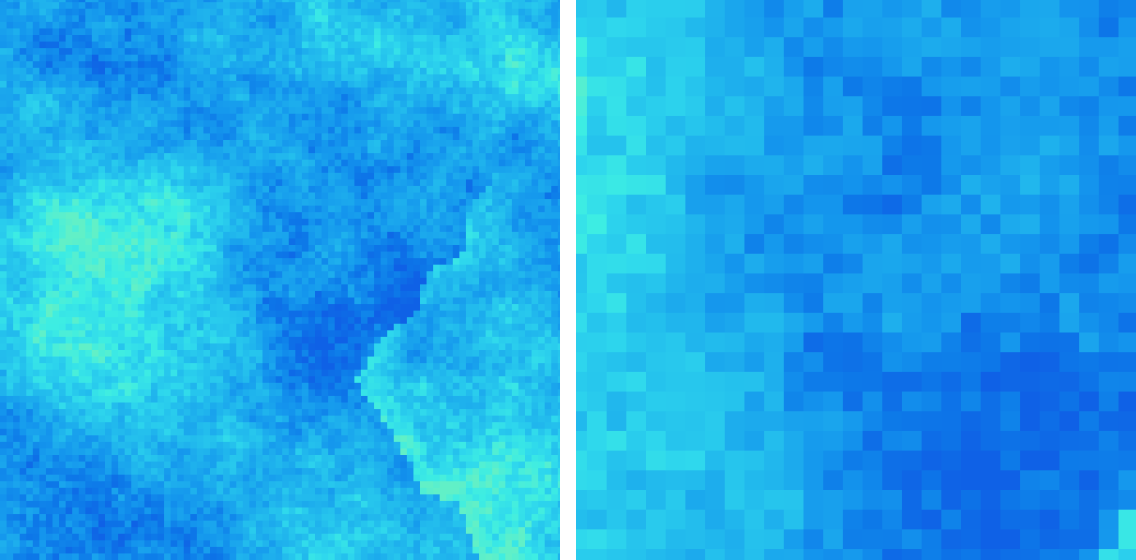
Left: the whole. Right: its middle third, enlarged.
A Shadertoy shader for this texture:

```glsl
#define CELLS 85.333      // mosaic cells along the canvas height
#define BASE_FREQ 3.2     // frequency of the broadest clouds
#define OCTAVES 5
#define GAIN 0.70         // amplitude ratio between octaves
#define CLOUD 2.5         // strength of the clouds
#define GRAIN 1.05        // strength of the per-cell jitter
#define RIDGE 1.9         // brightness beside the sharp crease
#define GLOW 1.9          // brightness of the soft patch on the left
#define SHADE 1.1         // depth of the dark streak
#define BIAS -0.1

// Integer hash, 0..1
float hash(vec2 cell, uint seed) {
    uvec2 q = uvec2(ivec2(cell));
    uint h = q.x * 1597334677u ^ q.y * 3812015801u ^ seed * 2798796415u;
    h = (h ^ (h >> 16)) * 2146121005u;
    h = (h ^ (h >> 15)) * 2221713035u;
    h ^= h >> 16;
    return float(h >> 8) / 16777216.0;
}

float valueNoise(vec2 p, uint seed) {
    vec2 i = floor(p), f = fract(p);
    f = f * f * (3.0 - 2.0 * f);
    float low = mix(hash(i, seed), hash(i + vec2(1, 0), seed), f.x);
    float high = mix(hash(i + vec2(0, 1), seed), hash(i + vec2(1, 1), seed), f.x);
    return mix(low, high, f.y) - 0.5;
}

float clouds(vec2 p) {
    const mat2 turn = mat2(0.8, 0.6, -0.6, 0.8);
    float sum = 0.0, amp = 1.0;
    p *= BASE_FREQ;
    for (int k = 0; k < OCTAVES; k++) {
        sum += amp * valueNoise(p, uint(k + 7));
        p = turn * p * 2.03 + 3.7;
        amp *= GAIN;
    }
    return sum;
}

float softSpot(vec2 p, vec2 center, vec2 radius) {
    vec2 d = (p - center) / radius;
    return exp(-dot(d, d));
}

// Chevron crease: bright falloff on its right, slight shade on its left
float crease(vec2 p) {
    float edge = 0.62 + 0.75 * abs(p.y - 0.32) + 0.07 * valueNoise(p * 11.0, 31u);
    float d = p.x - edge;
    float side = d > 0.0 ? RIDGE * exp(-d / 0.12) : -0.5 * exp(d / 0.15);
    return side * (1.0 - smoothstep(0.48, 0.78, p.y));
}

// Deep blue through azure and cyan to pale aqua
vec3 palette(float level) {
    const vec3 stops[8] = vec3[8](
        vec3(0.06, 0.38, 0.90), vec3(0.05, 0.47, 0.91),
        vec3(0.08, 0.59, 0.93), vec3(0.11, 0.67, 0.93),
        vec3(0.14, 0.75, 0.93), vec3(0.18, 0.84, 0.93),
        vec3(0.24, 0.93, 0.89), vec3(0.38, 0.94, 0.78));
    float t = clamp(3.15 + 1.55 * level, 0.0, 6.999);
    int k = int(t);
    return mix(stops[k], stops[k + 1], fract(t));
}

vec3 cellColor(vec2 cell) {
    vec2 p = (cell + 0.5) / CELLS;
    float level = BIAS + CLOUD * clouds(p) + GRAIN * (hash(cell, 97u) - 0.5);
    level += crease(p);
    level += GLOW * softSpot(p, vec2(0.07, 0.60), vec2(0.16, 0.18));
    level -= SHADE * softSpot(p, vec2(0.57, 0.80), vec2(0.11, 0.22));
    return palette(level);
}

void mainImage(out vec4 fragColor, in vec2 fragCoord) {
    // Blend neighbouring cells across one pixel at their borders
    vec2 p = fragCoord / iResolution.y * CELLS - 0.5;
    vec2 i = floor(p);
    vec2 w = clamp((fract(p) - 0.5) * iResolution.y / CELLS + 0.5, 0.0, 1.0);
    vec3 low = mix(cellColor(i), cellColor(i + vec2(1, 0)), w.x);
    vec3 high = mix(cellColor(i + vec2(0, 1)), cellColor(i + vec2(1, 1)), w.x);
    fragColor = vec4(mix(low, high, w.y), 1.0);
}
```
